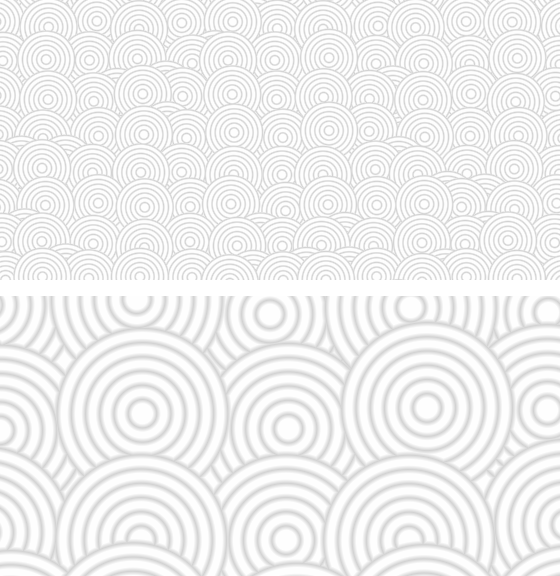
Top: the whole. Bottom: its middle third, enlarged.
This pattern is drawn by a WebGL 2 fragment shader. Its source:

```glsl
#version 300 es
precision highp float;

// Overlapping discs of fine concentric rings, like loose fish scales.
// A jittered grid is painted row by row from the top, so that lower discs
// hide the ones above; a few extra discs peep out between the columns.

uniform vec2 u_resolution;
out vec4 fragColor;

// All lengths are in canvas heights.
const vec2 PITCH = vec2(0.1667, 0.130);
const vec2 JITTER = vec2(0.040, 0.030);
const float DISC_RADIUS = 0.1016;
const float RING_COUNT = 6.0;
const float LINE_REACH = 0.0051;
const float EXTRA_SHARE = 0.22;
const vec3 PAPER = vec3(0.998);
const vec3 INK = vec3(0.825);

vec2 hash2(vec2 cell) {
  vec3 q = fract(cell.xyx * vec3(0.1031, 0.1030, 0.0973));
  q += dot(q, q.yzx + 33.33);
  return fract((q.xx + q.yz) * q.zy);
}

// Soft line strength at a distance from the centre of a disc.
float ringInk(float dist, float radius, float count, float reach) {
  float spacing = radius / count;
  float nearest = clamp(floor(dist / spacing + 0.5), 1.0, count);
  return 1.0 - clamp(abs(dist - nearest * spacing) / reach, 0.0, 1.0);
}

// Paints one opaque disc over the ink below; its rim stays continuous.
float paintDisc(float ink, vec2 offset, float reach) {
  float dist = length(offset);
  float rings = ringInk(dist, DISC_RADIUS, RING_COUNT, reach);
  return dist < DISC_RADIUS ? rings : max(ink, rings);
}

vec2 discCentre(vec2 cell) {
  return cell * PITCH + (hash2(cell + 40.0) - 0.5) * JITTER;
}

float scaleInk(vec2 p, float reach) {
  vec2 home = floor(p / PITCH + 0.5);
  float ink = 0.0;
  for (int row = 1; row >= -1; row--) {
    // Layer 0 holds the extras, then come even and odd columns.
    for (int layer = 0; layer < 3; layer++) {
      for (int col = -1; col <= 1; col++) {
        vec2 cell = home + vec2(float(col), float(row));
        vec2 centre = discCentre(cell);
        bool painted = int(mod(cell.x, 2.0)) == layer - 1;
        if (layer == 0) {
          painted = hash2(cell + 91.0).x < EXTRA_SHARE;
          centre += PITCH * vec2(0.5, 0.12);
        }
        if (painted) ink = paintDisc(ink, p - centre, reach);
      }
    }
  }
  return ink;
}

void main() {
  vec2 p = gl_FragCoord.xy / u_resolution.y;
  float reach = max(LINE_REACH, 1.0 / u_resolution.y);
  fragColor = vec4(mix(PAPER, INK, scaleInk(p, reach)), 1.0);
}
```
